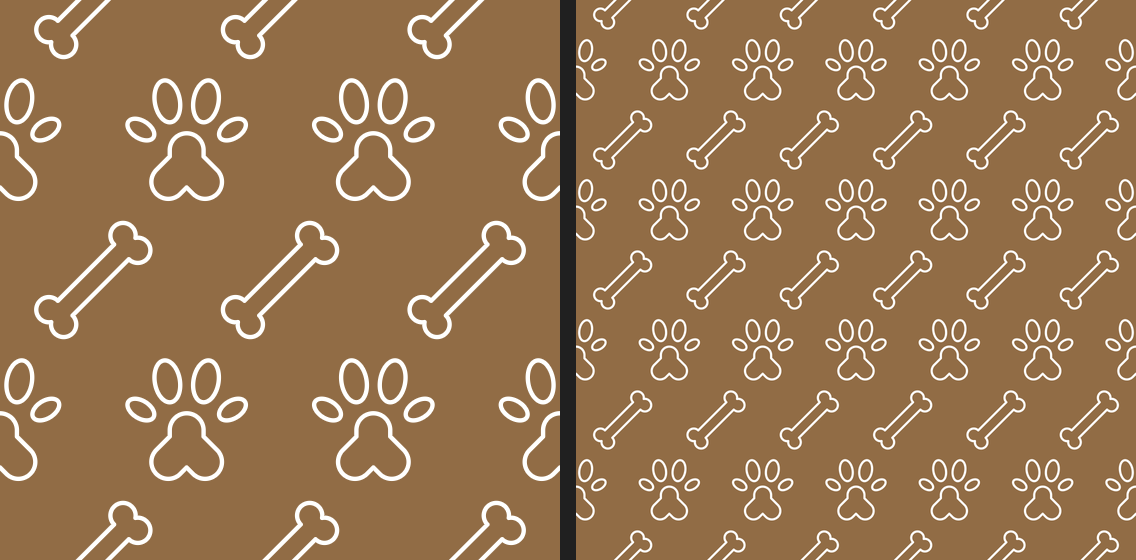
Left: one tile. Right: repeated 2 by 2.
This pattern is drawn by a Shadertoy shader. Its source:

```glsl
// Outlined paw prints and diagonal bones in alternating rows on a flat brown ground.
// Each outline is an exact distance to arcs, segments and ellipses, folded by symmetry;
// whole repeats of one cell fill the canvas, so it tiles seamlessly.

#define CANVAS 768.0                    // design units along one canvas side
#define REPEATS vec2(3.0, 2.0)          // cells across and down
#define STROKE 6.0                      // line width in design units
#define GROUND vec3(0.570, 0.424, 0.270)
#define LINE vec3(1.0, 1.0, 0.997)
#define BONE_REACH 71.9                 // bone centre to knob centres, along the shaft
#define BONE_HALF 14.3                  // half width of the shaft
#define KNOB_RADIUS 17.3
#define PAD_RADIUS 23.2

// Coordinates of p in a frame turned by angle
vec2 turn(vec2 p, float angle) {
    float c = cos(angle), s = sin(angle);
    return vec2(c * p.x + s * p.y, c * p.y - s * p.x);
}

float segmentDist(vec2 p, vec2 a, vec2 b) {
    vec2 ab = b - a;
    return length(p - a - ab * clamp(dot(p - a, ab) / dot(ab, ab), 0.0, 1.0));
}

// Arc about the origin, spread by halfSpan to both sides of the angle mid
float arcDist(vec2 p, float mid, float halfSpan, float radius) {
    p = turn(p, mid);
    p.y = abs(p.y);
    if (atan(p.y, p.x) < halfSpan) return abs(length(p) - radius);
    return length(p - radius * vec2(cos(halfSpan), sin(halfSpan)));
}

// Distance to an ellipse curve, refined through its centres of curvature
float ellipseDist(vec2 p, vec2 radii) {
    p = abs(p);
    vec2 t = vec2(0.7071);
    float focal = radii.x * radii.x - radii.y * radii.y;
    for (int i = 0; i < 4; i++) {
        vec2 centre = focal * vec2(1.0, -1.0) * t * t * t / radii;
        vec2 toPoint = p - centre;
        float bend = length(radii * t - centre);
        t = (toPoint * bend / max(length(toPoint), 1e-4) + centre) / radii;
        t = normalize(clamp(t, 1e-4, 1.0));
    }
    return length(p - radii * t);
}

float boneDist(vec2 p) {
    p = abs(turn(p, radians(45.0)));
    // The knob runs from the shaft round to the notch on the long axis
    float notch = asin(BONE_HALF / KNOB_RADIUS);
    float halfSpan = 0.5 * (radians(180.0) + notch);
    float knob = arcDist(p - vec2(BONE_REACH, BONE_HALF),
                         halfSpan - notch, halfSpan, KNOB_RADIUS);
    float shaft = segmentDist(p, vec2(0.0, BONE_HALF),
                              vec2(BONE_REACH - KNOB_RADIUS, BONE_HALF));
    return min(knob, shaft);
}

float padDist(vec2 p) {
    vec2 crown = vec2(0.0, -14.0), lobe = vec2(25.2, -57.5);
    float quarter = radians(90.0);
    float d = arcDist(p - crown, quarter, quarter, PAD_RADIUS);
    d = min(d, arcDist(p - lobe, -0.5 * quarter, quarter, PAD_RADIUS));
    // Straight sides join the crown, the lobe and the lower notch
    vec2 tangent = vec2(PAD_RADIUS * sqrt(0.5));
    vec2 shoulder = lobe + tangent, heel = lobe - tangent;
    vec2 waist = vec2(PAD_RADIUS, shoulder.y + shoulder.x - PAD_RADIUS);
    d = min(d, segmentDist(p, crown + vec2(PAD_RADIUS, 0.0), waist));
    d = min(d, segmentDist(p, waist, shoulder));
    return min(d, segmentDist(p, heel, vec2(0.0, heel.y + heel.x)));
}

float pawDist(vec2 p) {
    p.x = abs(p.x);
    float innerToe = ellipseDist(turn(p - vec2(26.5, 53.0), radians(80.0)), vec2(29.0, 17.2));
    float outerToe = ellipseDist(turn(p - vec2(62.8, 14.3), radians(32.0)), vec2(20.3, 12.1));
    return min(padDist(p), min(innerToe, outerToe));
}

// Wraps p into the cell centred on the given point
vec2 wrapCell(vec2 p, vec2 centre, vec2 cell) {
    return (fract((p - centre) / cell + 0.5) - 0.5) * cell;
}

void mainImage(out vec4 fragColor, in vec2 fragCoord) {
    vec2 p = CANVAS * fragCoord / iResolution.xy;
    float pixel = CANVAS / min(iResolution.x, iResolution.y);
    vec2 cell = CANVAS / REPEATS;

    // Bones sit half a cell aside and half a cell below the paws
    float paw = pawDist(wrapCell(p, vec2(0.0, 0.5) * cell, cell));
    float bone = boneDist(wrapCell(p, vec2(0.5, 0.0) * cell, cell));

    float edge = min(paw, bone) - 0.5 * STROKE;
    float ink = clamp(0.5 - edge / pixel, 0.0, 1.0);
    fragColor = vec4(mix(GROUND, LINE, ink), 1.0);
}
```
